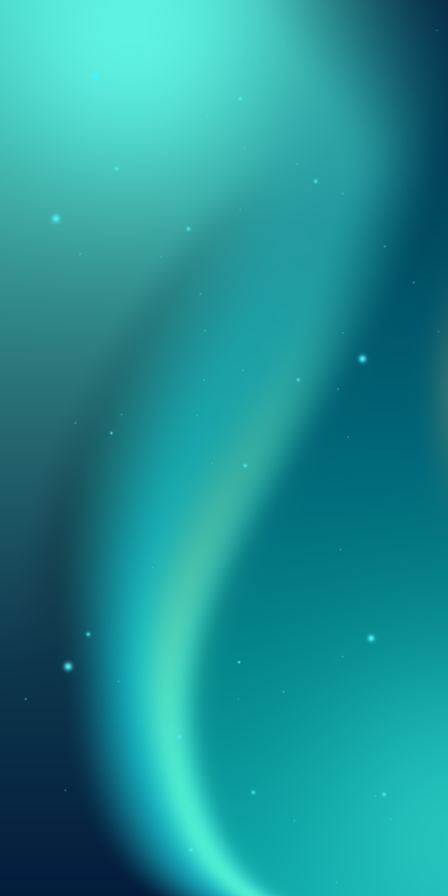
This background is drawn by a WebGL 2 fragment shader. Its source:

```glsl
#version 300 es
precision highp float;
// Teal aurora: a curved luminous ribbon between soft glows, sprinkled with sparks.

uniform vec2 u_resolution;
out vec4 fragColor;

const float PI = 3.14159265;
const vec3 MINT = vec3(0.37, 0.95, 0.89);
const vec3 AQUA = vec3(0.14, 0.76, 0.74);
const vec3 SAGE = vec3(0.36, 0.51, 0.45);
const vec3 SPARK = vec3(0.30, 0.95, 0.97);

// Hash without sine: two values in 0..1 per cell
vec2 hash22(vec2 cell) {
    vec3 q = fract(cell.xyx * vec3(0.1031, 0.1030, 0.0973));
    q += dot(q, q.yzx + 33.33);
    return fract((q.xx + q.yz) * q.zy);
}

// Five evenly spaced colour stops
vec3 ramp(vec3 a, vec3 b, vec3 c, vec3 d, vec3 e, float t) {
    float s = clamp(t, 0.0, 1.0) * 4.0;
    vec3 low = mix(mix(a, b, min(s, 1.0)), c, clamp(s - 1.0, 0.0, 1.0));
    return mix(mix(low, d, clamp(s - 2.0, 0.0, 1.0)), e, clamp(s - 3.0, 0.0, 1.0));
}

// Elliptical Gaussian falloff
float glow(vec2 p, vec2 center, vec2 radius) {
    vec2 q = (p - center) / radius;
    return exp(-dot(q, q));
}

// Horizontal place of the ribbon's bright ridge
float ridgeX(float y) {
    return 0.63 - 0.255 * cos((y - 0.22) * PI / 0.67) + 0.06 * exp(-y / 0.03);
}

// Horizontal place of the fold below the upper left light
float foldX(float y) {
    return 1.03 * pow(max(y, 0.0), 3.145);
}

// One randomly placed round spark in some of the grid cells
float sparks(vec2 p, float cells, float density, float radius, float seed) {
    vec2 grid = p * cells;
    vec2 cell = floor(grid);
    vec2 center = 0.2 + 0.6 * hash22(cell + seed);
    vec2 chance = hash22(cell + seed + 57.0);
    float size = radius * mix(0.65, 1.1, chance.y);
    float dist = length(fract(grid) - center) / cells;
    return step(chance.x, density) * exp(-dist * dist / (size * size));
}

vec3 leftSide(vec2 uv) {
    vec3 color = ramp(vec3(0.01, 0.11, 0.23), vec3(0.05, 0.21, 0.30),
                      vec3(0.137, 0.39, 0.425), vec3(0.22, 0.61, 0.59),
                      vec3(0.255, 0.80, 0.745), uv.y);
    float shade = smoothstep(-0.02, 0.11, uv.x - foldX(uv.y));
    shade *= smoothstep(0.2, 0.45, uv.y) * (1.0 - smoothstep(0.74, 0.9, uv.y));
    return color * (1.0 - 0.21 * shade);
}

vec3 rightSide(vec2 uv) {
    vec3 color = ramp(vec3(0.04, 0.64, 0.655), vec3(0.01, 0.52, 0.54),
                      vec3(0.0, 0.40, 0.47), vec3(0.0, 0.29, 0.38),
                      vec3(0.02, 0.17, 0.27), uv.y);
    color = mix(color, AQUA, glow(uv, vec2(1.02, 0.06), vec2(0.35, 0.20)));
    return mix(color, SAGE, 0.5 * glow(uv, vec2(1.01, 0.56), vec2(0.045, 0.09)));
}

vec3 ribbonBody(float y) {
    return ramp(vec3(0.08, 0.66, 0.74), vec3(0.06, 0.71, 0.76),
                vec3(0.09, 0.65, 0.67), vec3(0.13, 0.59, 0.62),
                vec3(0.20, 0.64, 0.63), y);
}

void main() {
    vec2 uv = gl_FragCoord.xy / u_resolution;
    vec2 p = gl_FragCoord.xy / u_resolution.y;
    float y = uv.y;
    float d = uv.x - ridgeX(y);

    // Ribbon emerging softly from the left side
    float offset = 0.14 + 0.20 * smoothstep(0.2, 0.65, y);
    float spread = 0.10 + 0.10 * smoothstep(0.2, 0.7, y);
    float body = smoothstep(-spread, spread, d + offset);
    vec3 color = mix(leftSide(uv), ribbonBody(y), body);
    color = mix(color, MINT, glow(uv, vec2(0.29, 0.97), vec2(0.33, 0.17)));

    // Falloff across the ribbon's right edge
    float top = smoothstep(0.8, 1.0, y);
    float inner = -0.10 * smoothstep(0.45, 0.75, y) - 0.20 * top;
    float outer = 0.08 + 0.06 * smoothstep(0.2, 0.5, y) + 0.06 * top;
    color = mix(color, rightSide(uv), smoothstep(inner, outer, d));

    // Bright ridge, fading upward
    float width = mix(0.05, 0.085, smoothstep(0.1, 0.5, y));
    float ridge = exp(-d * d / (width * width));
    ridge *= 0.92 * (1.0 - smoothstep(0.25, 0.76, y));
    vec3 ridgeColor = mix(vec3(0.32, 0.95, 0.83), vec3(0.32, 0.70, 0.59),
                          smoothstep(0.05, 0.55, y));
    color = mix(color, ridgeColor, ridge);

    // Sparks in three sizes
    float light = sparks(p, 6.0, 0.35, 0.0045, 3.0);
    light += 0.8 * sparks(p, 13.0, 0.15, 0.0021, 19.0);
    light += 0.35 * sparks(p, 20.0, 0.18, 0.0013, 41.0);
    color = mix(color, SPARK, min(light, 1.0));

    fragColor = vec4(color, 1.0);
}
```
